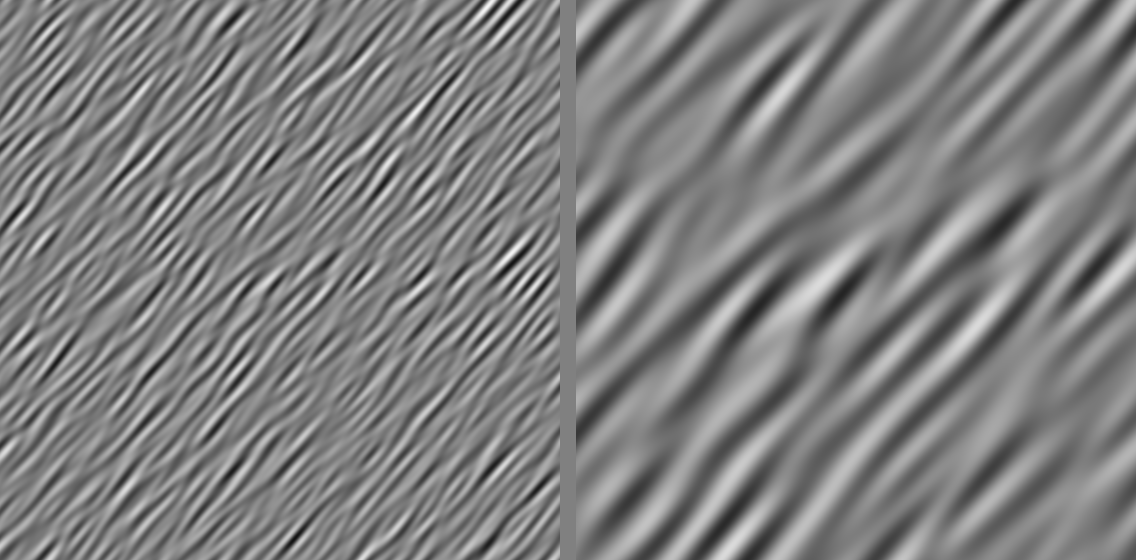
Left: the whole. Right: its middle third, enlarged.
A WebGL 1 fragment shader for this texture:

```glsl
precision highp float;
// Diagonal grey brushed streaks made of sparse, oriented Gabor noise.

uniform vec2 u_resolution;

const float TAU = 6.2831853;
const float STREAK_ANGLE = 0.85;              // radians above horizontal
const vec2 CELL_SIZE = vec2(0.085, 0.037);    // kernel radius along, across
const float MEAN_FREQUENCY = 36.0;            // ripples per canvas height
const float FREQUENCY_SPREAD = 12.0;
const float TILT_SPREAD = 0.16;
const int KERNELS_PER_CELL = 6;
const float KERNEL_POWER = 0.2244;            // mean energy of one kernel
const float MEAN_GREY = 0.502;
const float CONTRAST = 0.126;

float hash(vec2 p) {
  return fract(sin(dot(p, vec2(127.1, 311.7))) * 43758.5453);
}

vec2 hash2(vec2 p) {
  return vec2(hash(p), hash(p + vec2(37.3, 17.9)));
}

// Coordinates along (x) and across (y) a direction
vec2 alignTo(vec2 p, float angle) {
  float c = cos(angle);
  float s = sin(angle);
  return vec2(c * p.x + s * p.y, c * p.y - s * p.x);
}

// Windowed ripple; offset is measured in cells from the kernel centre
float gaborKernel(vec2 offset, vec2 cellSize, float frequency, float tilt, float phase) {
  float falloff = max(0.0, 1.0 - dot(offset, offset));
  vec2 d = offset * cellSize;
  return falloff * falloff * falloff * cos(TAU * (frequency * (d.y + tilt * d.x) + phase));
}

// Sum of the random kernels in the surrounding cells, with unit variance
float gaborNoise(vec2 p, vec2 cellSize) {
  vec2 q = p / cellSize;
  vec2 home = floor(q);
  float sum = 0.0;
  for (int j = -1; j <= 1; j++) {
    for (int i = -1; i <= 1; i++) {
      vec2 cell = home + vec2(float(i), float(j));
      for (int k = 0; k < KERNELS_PER_CELL; k++) {
        vec2 seed = cell + float(k) * vec2(5.37, 9.71);
        vec2 centre = cell + hash2(seed);
        vec2 jitter = hash2(seed + 71.3) - 0.5;
        float frequency = MEAN_FREQUENCY + FREQUENCY_SPREAD * jitter.x;
        float tilt = TILT_SPREAD * jitter.y;
        sum += gaborKernel(q - centre, cellSize, frequency, tilt, hash(seed + 133.7));
      }
    }
  }
  return sum / sqrt(KERNEL_POWER * float(KERNELS_PER_CELL));
}

void main() {
  vec2 uv = gl_FragCoord.xy / u_resolution.y;
  float streaks = gaborNoise(alignTo(uv, STREAK_ANGLE), CELL_SIZE);
  float grey = clamp(MEAN_GREY + CONTRAST * streaks, 0.0, 1.0);
  gl_FragColor = vec4(vec3(grey), 1.0);
}
```
